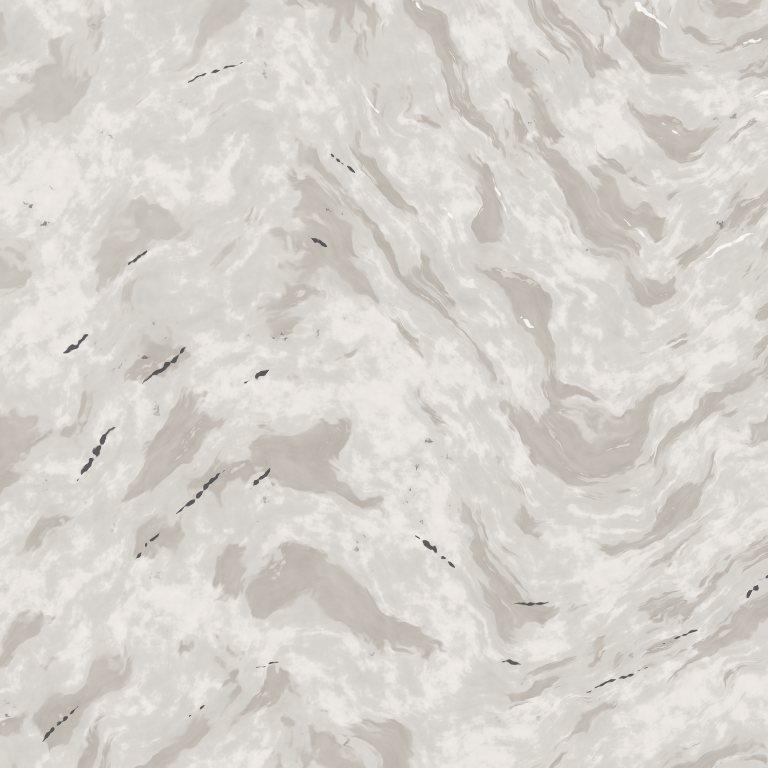
A Shadertoy shader for this texture:

```glsl
const vec3 STONE = vec3(0.854, 0.838, 0.817);
const vec3 PALE  = vec3(0.925, 0.908, 0.892);
const vec3 TAUPE = vec3(0.738, 0.713, 0.680);
const vec3 INK   = vec3(0.27, 0.27, 0.28);
const vec3 CHALK = vec3(0.98, 0.975, 0.965);

vec2 hash2(vec2 p) {
    vec3 a = fract(vec3(p.xyx) * vec3(0.1031, 0.1030, 0.0973));
    a += dot(a, a.yzx + 33.33);
    return fract((a.xx + a.yz) * a.zy);
}

float cornerSlope(vec2 cell, vec2 offset) {
    float angle = 6.2832 * hash2(cell).x;
    return dot(vec2(cos(angle), sin(angle)), offset);
}

float gradientNoise(vec2 p) {
    vec2 i = floor(p), f = p - i;
    vec2 u = f * f * f * (f * (f * 6.0 - 15.0) + 10.0);
    vec2 e = vec2(0.0, 1.0);
    float low  = mix(cornerSlope(i, f), cornerSlope(i + e.yx, f - e.yx), u.x);
    float high = mix(cornerSlope(i + e.xy, f - e.xy), cornerSlope(i + e.yy, f - e.yy), u.x);
    return mix(low, high, u.y);
}

float fbm(vec2 p, int octaves, float gain) {
    float sum = 0.0, amp = 1.0;
    for (int i = 0; i < octaves; i++) {
        sum += amp * gradientNoise(p);
        p = p * 2.03 + 19.7;
        amp *= gain;
    }
    return sum;
}

vec2 warp(vec2 p, float frequency, int octaves) {
    return vec2(fbm(p * frequency + 3.0, octaves, 0.55),
                fbm(p * frequency + 41.0, octaves, 0.55));
}

float softRamp(float x, float width) {
    return 0.5 * (x + sqrt(x * x + width * width));
}

// Height of the folded layers: rise, crest, steep fall, trough, rise
float fold(vec2 p) {
    float crest = 0.46 - 0.10 * p.y;
    float trough = 0.61 + 0.36 * p.y;
    return 0.95 * p.x - 2.75 * softRamp(p.x - crest, 0.08)
                      + 3.3 * softRamp(p.x - trough, 0.05);
}

// Direction along the layers
vec2 flowDirection(vec2 p) {
    float e = 0.01;
    float dx = (fold(p + vec2(e, 0.0)) - fold(p)) / e;
    float dy = (fold(p + vec2(0.0, e)) - fold(p)) / e;
    return normalize(vec2(1.0 - dy, dx));
}

float dash(vec2 p, vec2 dir, float halfLength, float halfWidth) {
    float along = dot(p, dir) / halfLength;
    float across = abs(dot(p, vec2(-dir.y, dir.x)));
    float taper = halfWidth * sqrt(max(0.0, 1.0 - along * along));
    return (1.0 - smoothstep(taper - 0.001, taper + 0.001, across))
         * step(abs(along), 1.0);
}

// Scattered flecks: x is ink, y is chalk in the upper right
vec2 flecks(vec2 p, float cells, float chance) {
    vec2 cover = vec2(0.0);
    vec2 home = floor(p * cells);
    vec2 bent = p + 0.006 * warp(p, 24.0, 3);
    float ragged = 0.5 + 1.3 * gradientNoise(p * 130.0) + 1.2 * gradientNoise(p * 60.0);
    for (int y = -1; y <= 1; y++) {
        for (int x = -1; x <= 1; x++) {
            vec2 cell = home + vec2(x, y);
            vec2 centre = (cell + 0.1 + 0.8 * hash2(cell + 71.0)) / cells;
            vec2 pick = hash2(cell + 23.0);
            vec2 dir = flowDirection(centre);
            float turn = 0.6 * (pick.y - 0.5);
            dir = mat2(cos(turn), sin(turn), -sin(turn), cos(turn)) * dir;
            float halfLength = mix(0.012, 0.045, hash2(cell + 5.0).x);
            float halfWidth = mix(0.0018, 0.0045, pick.y) * clamp(ragged, 0.0, 1.0);
            float mark = step(pick.x, chance) * smoothstep(0.0, 0.3, ragged)
                       * dash(bent - centre, dir, halfLength, halfWidth);
            float chalky = step(0.45, centre.x) * step(0.55, centre.y);
            cover = max(cover, mark * vec2(1.0 - chalky, chalky));
        }
    }
    return cover;
}

void mainImage(out vec4 fragColor, in vec2 fragCoord) {
    vec2 p = fragCoord / iResolution.y;

    // Swirled, feathered coordinates that follow the folds
    vec2 q = p + 0.055 * warp(p, 4.5, 3) + 0.008 * warp(p, 24.0, 3);
    vec2 layer = vec2(q.x, q.y - fold(q));

    float streak = fbm(layer * vec2(6.0, 8.5) + 7.0, 5, 0.55);
    float thread = fbm(layer * vec2(17.0, 30.0) + 90.0, 4, 0.6);
    float cloud = fbm(q * 7.0 + 60.0, 5, 0.6);
    float grit = fbm(p * 42.0 + 11.0, 4, 0.65);

    // Stone body with crumbly pale patches
    vec3 color = STONE + 0.035 * cloud + 0.03 * thread;
    float patches = smoothstep(0.0, 0.42, 0.65 * cloud - 0.4 * streak + 0.4 * grit + 0.35 * thread);
    color = mix(color, PALE, 0.8 * patches);

    // Broken taupe bands, fainter in the upper left
    float quiet = smoothstep(0.45, 0.7, p.y) * (1.0 - smoothstep(0.3, 0.5, p.x));
    float bands = smoothstep(0.14, 0.32, streak - 0.45 * cloud + 0.18 * thread + 0.1 * grit - 0.1 * quiet);
    color = mix(color, TAUPE, bands * clamp(0.8 + 0.4 * thread, 0.0, 1.0) * (1.0 - 0.3 * quiet));

    // Slender pale slivers beside the bands
    float sliver = smoothstep(0.3, 0.5, thread + 0.3 * grit - 0.25 * bands);
    color = mix(color, PALE, 0.5 * sliver);
    color += 0.02 * grit;

    // Ink and chalk flecks with sparse grey specks
    float specks = smoothstep(0.55, 0.8, -grit) * smoothstep(0.15, 0.5, fbm(p * 8.0 + 130.0, 2, 0.5));
    vec2 marks = flecks(p, 6.5, 0.6);
    color = mix(color, INK, max(0.85 * marks.x, 0.5 * specks));
    color = mix(color, CHALK, 0.9 * marks.y);

    fragColor = vec4(color, 1.0);
}
```
